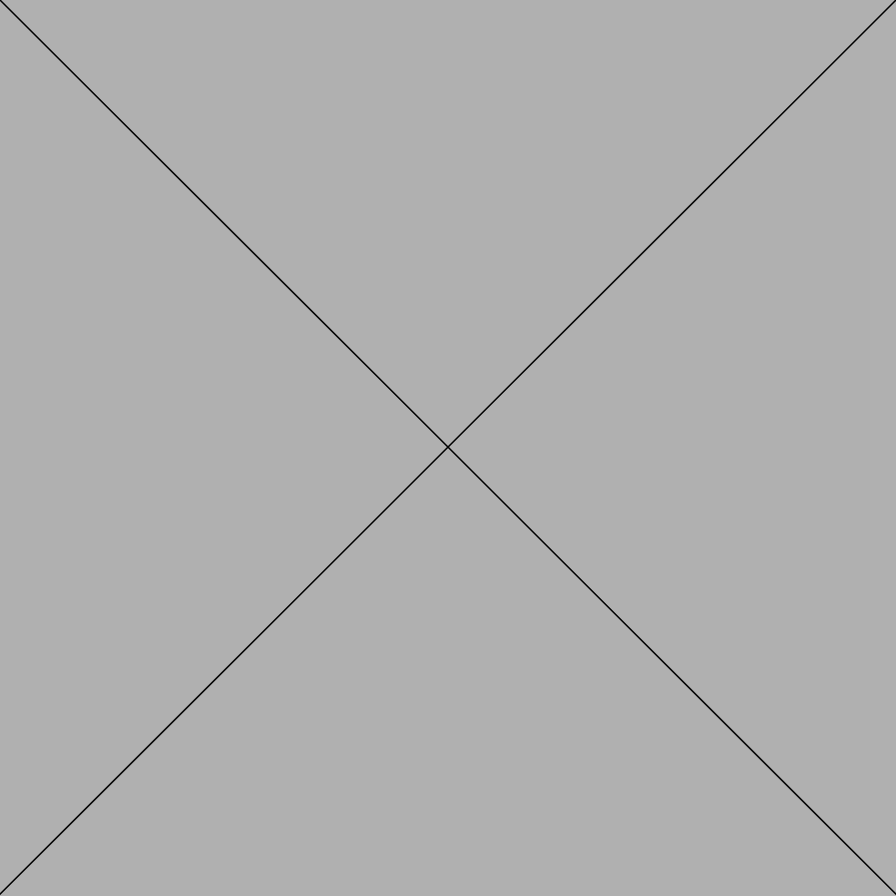
A WebGL 2 fragment shader for this background:

```glsl
#version 300 es
precision highp float;

uniform vec2 u_resolution;
out vec4 outColor;

const vec3 BACKGROUND = vec3(0.69);
const vec3 LINE_COLOR = vec3(0.0);
const float LINE_WIDTH = 0.0017;
const float BOTTOM = 0.002; // height where the diagonals meet the side edges

float segmentDistance(vec2 p, vec2 a, vec2 b) {
    vec2 ab = b - a;
    float t = clamp(dot(p - a, ab) / dot(ab, ab), 0.0, 1.0);
    return length(p - a - ab * t);
}

void main() {
    vec2 uv = gl_FragCoord.xy / u_resolution;
    float pixel = 1.0 / min(u_resolution.x, u_resolution.y);

    // Two diagonals crossing just above the centre
    float falling = segmentDistance(uv, vec2(0.0, 1.0), vec2(1.0, BOTTOM));
    float rising = segmentDistance(uv, vec2(0.0, BOTTOM), vec2(1.0, 1.0));
    float nearest = min(falling, rising);

    // Smooth edge, one pixel wide
    float coverage = clamp((0.5 * LINE_WIDTH - nearest) / pixel + 0.5, 0.0, 1.0);
    outColor = vec4(mix(BACKGROUND, LINE_COLOR, coverage), 1.0);
}
```
